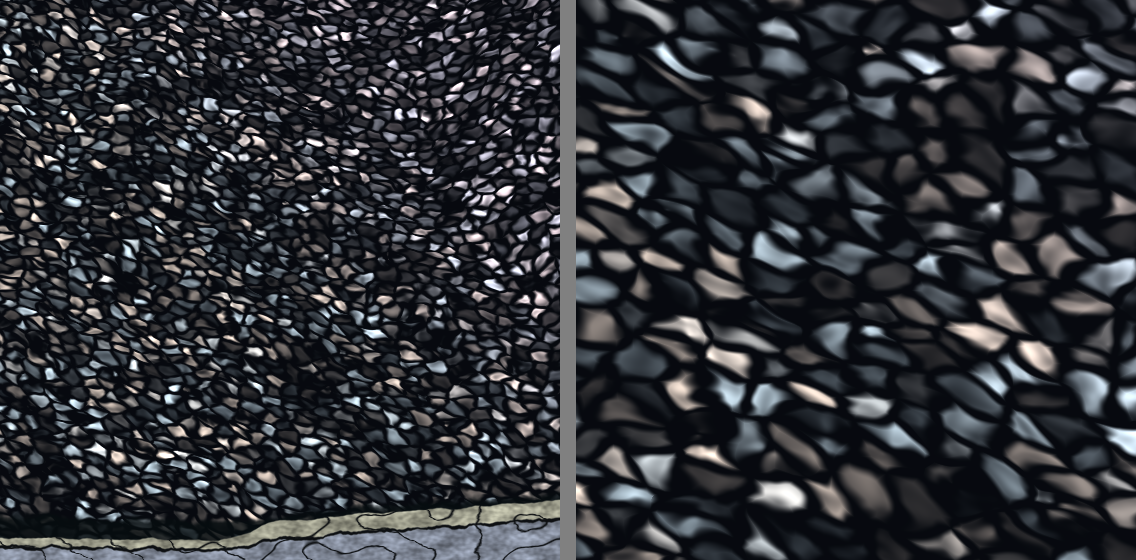
Left, the full canvas; right, a detail of the centre.
Reproduce this texture procedurally as a Shadertoy shader.

```glsl
// Dark asphalt of slanting stone chips, ending at a cracked pale concrete edge.

const vec3 TAR = vec3(0.026, 0.037, 0.058);
const vec3 COOL_STONE = vec3(0.93, 1.02, 1.06);
const vec3 WARM_STONE = vec3(1.10, 1.00, 0.91);
const vec3 PINK_STONE = vec3(1.07, 0.96, 1.06);
const vec3 DAMP_SHADOW = vec3(0.025, 0.05, 0.06);
const vec3 CREAM_RIM = vec3(0.62, 0.62, 0.55);
const vec3 BLUE_SLAB = vec3(0.50, 0.53, 0.59);
const vec3 CRACK = vec3(0.05, 0.06, 0.07);

vec2 hash22(vec2 p) {
    vec3 h = fract(p.xyx * vec3(0.1031, 0.1030, 0.0973));
    h += dot(h, h.yzx + 33.33);
    return fract((h.xx + h.yz) * h.zy);
}

float cornerSlope(vec2 cell, vec2 corner, vec2 f) {
    float angle = 6.2832 * hash22(cell + corner).x;
    return dot(vec2(cos(angle), sin(angle)), f - corner);
}

// Gradient noise, about -0.7 to 0.7
float gradientNoise(vec2 p) {
    vec2 i = floor(p), f = p - i;
    vec2 u = f * f * f * (f * (f * 6.0 - 15.0) + 10.0);
    float low = mix(cornerSlope(i, vec2(0, 0), f), cornerSlope(i, vec2(1, 0), f), u.x);
    float high = mix(cornerSlope(i, vec2(0, 1), f), cornerSlope(i, vec2(1, 1), f), u.x);
    return mix(low, high, u.y);
}

float fbm(vec2 p) {
    float sum = 0.0, amp = 1.0;
    for (int i = 0; i < 4; i++) {
        sum += amp * gradientNoise(p);
        p = p * 2.03 + 17.3;
        amp *= 0.5;
    }
    return sum;
}

// Bends the plane so that chips follow the slant and shrink with distance
vec2 chipSpace(vec2 uv) {
    float bend = max(uv.x - 0.5, 0.0);
    float slant = 0.30 * uv.x - 0.85 * bend * bend * uv.y;
    slant += 0.026 * gradientNoise(uv * 6.0);
    vec2 q = vec2((uv.x - 0.5) * (30.0 + 9.0 * uv.y),
                  (uv.y + slant) * (48.0 + 9.0 * uv.y));
    vec2 wobble = vec2(gradientNoise(q * 0.9), gradientNoise(q * 0.9 + 41.7));
    return q + 60.0 + 0.45 * wobble;
}

// Cellular chips: x = distance to gap, y = height in chip, zw = chip id
vec4 chips(vec2 q) {
    vec2 base = floor(q), id = base;
    float nearest = 9.0, second = 9.0, rise = 0.0;
    for (int y = -1; y <= 1; y++) {
        for (int x = -1; x <= 1; x++) {
            vec2 cell = base + vec2(x, y);
            vec2 offset = q - cell - hash22(cell);
            float d = length(offset);
            if (d < nearest) {
                second = nearest;
                nearest = d;
                id = cell;
                rise = offset.y;
            } else {
                second = min(second, d);
            }
        }
    }
    return vec4(second - nearest, rise, id);
}

vec3 asphalt(vec2 uv) {
    vec2 q = chipSpace(uv);
    vec4 chip = chips(q);
    vec2 rnd = hash22(chip.zw + 91.0);
    float gap = chip.x + 0.24 * gradientNoise(q * 2.3);
    float body = smoothstep(0.10, 0.54, gap);
    float tone = mix(0.12, 0.86, pow(rnd.x, 1.5));
    float grain = 1.0 + 0.8 * gradientNoise(q * 1.7 + 7.0) + 0.35 * chip.y;
    float patches = 1.0 + 0.25 * fbm(uv * 5.0 + 3.0);
    vec3 tint = mix(COOL_STONE, WARM_STONE, smoothstep(0.25, 0.8, rnd.y));
    float pinkArea = smoothstep(0.9, 1.7, uv.x + uv.y);
    tint = mix(tint, PINK_STONE, 0.6 * pinkArea);
    return TAR + tint * body * tone * max(grain, 0.1) * patches;
}

// Darkens a colour along a line at signed distance d
vec3 drawCrack(vec3 color, float d, float width, float soft) {
    return mix(CRACK, color, smoothstep(width - soft, width + soft, abs(d)));
}

vec3 concrete(vec2 uv, float rimDepth, float rimWidth, float soft) {
    float mottle = fbm(uv * vec2(22.0, 40.0));
    float grit = gradientNoise(uv * vec2(95.0, 140.0));
    float split = rimDepth - rimWidth + 0.007 * fbm(vec2(uv.x * 24.0, 5.0));
    vec3 color = mix(CREAM_RIM, BLUE_SLAB, smoothstep(-0.004, 0.004, split));
    color *= 1.0 + 0.38 * mottle + 0.28 * grit;
    float width = 0.0025 + 0.0025 * gradientNoise(vec2(uv.x * 30.0, 9.0));
    color = drawCrack(color, split, width, soft);
    float vein = gradientNoise(uv * vec2(11.0, 17.0) + 2.6 + 0.1 * mottle);
    return drawCrack(color, vein, 0.02, 0.025);
}

void mainImage(out vec4 fragColor, in vec2 fragCoord) {
    vec2 uv = fragCoord / iResolution.xy;
    float soft = max(0.0016, 1.0 / iResolution.y);

    // Edge steps up right of the damp hollow
    float ledge = smoothstep(0.39, 0.50, uv.x);
    float edge = mix(0.038, 0.040 + 0.064 * uv.x, ledge);
    edge += 0.007 * fbm(vec2(uv.x * 17.0, 1.5));
    float depth = edge - uv.y;

    // Damp shadow above the edge
    float shadowTop = mix(0.036, 0.010, ledge) + 0.014 * fbm(uv * 19.0);
    float shadow = 1.0 - smoothstep(-0.006, 0.008, -depth - shadowTop);
    vec3 color = mix(asphalt(uv), DAMP_SHADOW, 0.85 * shadow);

    float rimWidth = mix(0.017, 0.033, ledge);
    vec3 slab = concrete(uv, depth, rimWidth, soft);
    color = mix(color, slab, smoothstep(-soft, soft, depth));
    fragColor = vec4(clamp(color, 0.0, 1.0), 1.0);
}
```
